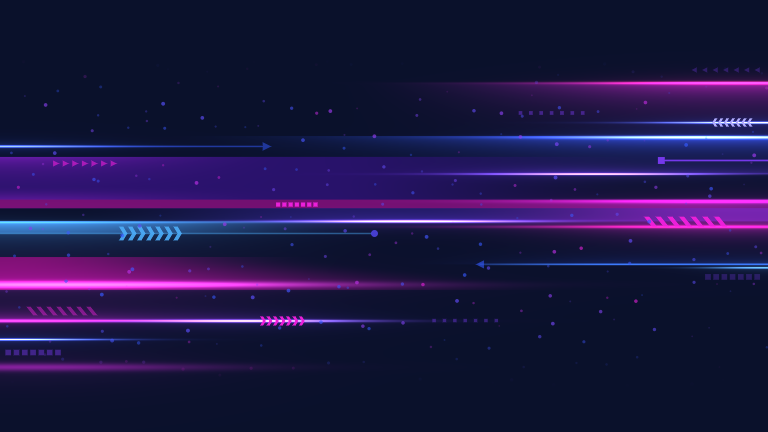
A WebGL 1 fragment shader for this background:

```glsl
precision highp float;
// Neon speed lines on navy: sharp-edged panels that fade sideways, additive
// light streaks with white-hot cores, rows of repeated interface marks and
// a hashed scatter of dots. Units: 100 = canvas height, 177.8 = canvas width.
uniform vec2 u_resolution;

const vec3 NAVY = vec3(0.04, 0.065, 0.17);
const vec3 INDIGO = vec3(0.16, 0.07, 0.42);
const vec3 BLUE = vec3(0.2, 0.35, 1.0);
const vec3 CYAN = vec3(0.3, 0.68, 0.98);
const vec3 VIOLET = vec3(0.46, 0.22, 0.92);
const vec3 PLUM = vec3(0.48, 0.06, 0.44);
const vec3 MAGENTA = vec3(0.92, 0.12, 0.85);
const vec3 ROSE = vec3(0.95, 0.08, 0.55);

float px; // size of one pixel in canvas units

float fill(float d) { return 1.0 - smoothstep(-0.6 * px, 0.6 * px, d); }

// Smooth rise from a to b; a may be larger than b
float ramp(float a, float b, float x) {
  float t = clamp((x - a) / (b - a), 0.0, 1.0);
  return t * t * (3.0 - 2.0 * t);
}

// Sharp at d = 0, fading out over the given depth
float shade(float d, float depth) { return fill(-d) * exp(-max(d, 0.0) / depth); }

float slab(float y, float top, float bottom) { return fill(y - top) * fill(bottom - y); }

float box(vec2 q, vec2 halfSize) {
  vec2 d = abs(q) - halfSize;
  return fill(max(d.x, d.y));
}

// Arrow head pointing right for positive r, left for negative r
float arrow(vec2 q, float r) {
  q.x *= sign(r);
  r = abs(r);
  return fill(max(-q.x - r, 0.45 * (q.x + 2.0 * abs(q.y) - r)));
}

// Offset from the nearest of seven evenly spaced centres
vec2 nearest(vec2 q, float pitch) {
  q.x -= pitch * clamp(floor(q.x / pitch + 0.5), 0.0, 6.0);
  return q;
}

// Seven bars: slant leans them, bend folds them into chevrons
float marks(vec2 q, float pitch, vec2 halfSize, float slant, float bend) {
  q.x += slant * q.y + bend * abs(q.y);
  return box(nearest(q, pitch), halfSize);
}

float squares(vec2 q, float pitch, float r) { return marks(q, pitch, vec2(r), 0.0, 0.0); }

// Horizontal light streak; spread holds its reach and its thickness
vec3 streak(vec2 q, vec2 spread, vec3 tint, float heat) {
  vec2 d = abs(q) / spread;
  float along = exp(-d.x * d.x);
  float core = exp(-d.y * d.y);
  return along * (tint * (core + 0.25 * exp(-d.y / 4.0)) + heat * along * core * core);
}

vec2 hash2(vec2 p) {
  return fract(sin(vec2(dot(p, vec2(127.1, 311.7)), dot(p, vec2(269.5, 183.3)))) * 43758.5);
}

void main() {
  px = 100.0 / u_resolution.y;
  vec2 p = gl_FragCoord.xy / u_resolution * vec2(177.8, 100.0);
  float x = p.x, y = p.y;
  vec3 c = NAVY;

  // Upper panels
  c += PLUM * 0.85 * shade(80.9 - y, 5.0) * ramp(78.0, 165.0, x);
  c += BLUE * 0.5 * shade(68.5 - y, 3.0) * ramp(35.0, 150.0, x);
  vec3 body = INDIGO + PLUM * 0.5 * ramp(70.0, 0.0, x) * (shade(63.7 - y, 3.0) + ramp(57.0, 52.0, y));
  c = mix(c, body, slab(y, 63.7, 51.8) * ramp(155.0, 70.0, x));
  c += VIOLET * 0.25 * shade(y - 59.7, 2.0) * ramp(85.0, 140.0, x);

  // Central panels
  c = mix(c, PLUM, 0.9 * slab(y, 53.8, 51.8) * ramp(210.0, 90.0, x));
  c += INDIGO * 0.5 * slab(y, 51.8, 48.75) * ramp(15.0, 75.0, x);
  c += PLUM * 0.6 * slab(y, 53.8, 47.2) * ramp(95.0, 170.0, x);
  c += PLUM * 0.5 * shade(47.2 - y, 2.5) * ramp(100.0, 170.0, x);
  c += CYAN * 0.5 * (0.6 * slab(y, 48.75, 45.95) + shade(48.75 - y, 3.5)) * ramp(95.0, 0.0, x);

  // Lower panels
  float reach = mix(75.0, 135.0, ramp(40.5, 32.9, y));
  c = mix(c, PLUM, slab(y, 40.5, 32.9) * ramp(reach, 0.0, x));
  c += PLUM * 0.5 * shade(y - 25.7, 2.2) * ramp(85.0, 0.0, x);
  c += BLUE * 0.2 * shade(y - 38.8, 1.5) * ramp(90.0, 150.0, x);

  // Light streaks
  c += streak(p - vec2(172.0, 80.8), vec2(36.0, 0.35), ROSE, 0.2);
  c += streak(p - vec2(177.0, 71.6), vec2(26.0, 0.25), BLUE, 0.9);
  c += streak(p - vec2(164.0, 68.2), vec2(38.0, 0.4), BLUE, 0.7);
  c += streak(p - vec2(0.0, 66.1), vec2(28.0, 0.25), BLUE, 0.8);
  c += streak(p - vec2(138.0, 59.7), vec2(30.0, 0.25), VIOLET, 0.7);
  c += streak(p - vec2(172.0, 53.4), vec2(42.0, 0.45), MAGENTA * 0.7, 0.0);
  c += streak(p - vec2(95.0, 48.75), vec2(30.0, 0.35), VIOLET, 0.8);
  c += streak(p - vec2(0.0, 48.6), vec2(55.0, 0.3), CYAN * 0.4, 0.0);
  c += streak(p - vec2(165.0, 47.5), vec2(45.0, 0.35), ROSE * 0.8, 0.0);
  c += streak(p - vec2(177.0, 38.0), vec2(14.0, 0.2), CYAN * 0.8, 0.2);
  c += streak(p - vec2(12.0, 34.1), vec2(62.0, 0.8), MAGENTA * 0.8, 0.4);
  c += streak(p - vec2(0.0, 25.7), vec2(32.0, 0.35), MAGENTA, 0.1);
  c += streak(p - vec2(57.0, 25.7), vec2(28.0, 0.35), VIOLET, 0.7);
  c += streak(p - vec2(0.0, 21.4), vec2(25.0, 0.25), BLUE, 0.7);
  c += streak(p - vec2(5.0, 15.0), vec2(42.0, 0.9), PLUM * 0.8, 0.0);

  // Thin rods with an arrow, square or round end
  c = mix(c, BLUE, 0.5 * max(box(p - vec2(30.0, 66.1), vec2(31.0, 0.18)), arrow(p - vec2(61.8, 66.1), 1.0)));
  c = mix(c, VIOLET, max(box(p - vec2(166.0, 62.85), vec2(13.0, 0.2)), box(p - vec2(153.1, 62.85), vec2(0.8))));
  c = mix(c, CYAN, 0.45 * box(p - vec2(43.0, 45.95), vec2(43.0, 0.18)));
  c = mix(c, mix(BLUE, VIOLET, 0.5), 0.8 * fill(length(p - vec2(86.7, 45.95)) - 0.8));
  float rod = box(p - vec2(145.0, 38.8), vec2(34.0, 0.2)) * ramp(90.0, 145.0, x);
  c = mix(c, mix(BLUE, CYAN, 0.4), rod);
  c = mix(c, BLUE, 0.6 * arrow(p - vec2(111.1, 38.8), -0.95));

  // Rows of arrow heads, squares, slanted bars and chevrons
  c = mix(c, VIOLET, 0.3 * arrow(nearest(p - vec2(160.7, 83.8), 2.43), -0.6));
  c = mix(c, MAGENTA, 0.6 * arrow(nearest(p - vec2(13.0, 62.15), 2.22), 0.7));
  c = mix(c, VIOLET, 0.45 * squares(p - vec2(120.5, 73.85), 2.4, 0.42));
  c = mix(c, MAGENTA, squares(p - vec2(64.4, 52.65), 1.44, 0.48));
  c = mix(c, VIOLET, 0.28 * squares(p - vec2(163.9, 35.9), 1.9, 0.65));
  c = mix(c, VIOLET, 0.4 * squares(p - vec2(100.5, 25.8), 2.4, 0.4));
  c = mix(c, VIOLET, 0.45 * squares(p - vec2(1.9, 18.4), 1.92, 0.65));
  c = mix(c, MAGENTA, marks(p - vec2(150.6, 48.7), 2.7, vec2(0.6, 1.15), 0.8, 0.0));
  c = mix(c, MAGENTA, 0.45 * marks(p - vec2(7.4, 28.0), 2.31, vec2(0.5, 1.0), 0.8, 0.0));
  c = mix(c, CYAN, 0.9 * marks(p - vec2(29.0, 45.95), 2.1, vec2(0.5, 1.6), 0.0, 0.6));
  c = mix(c, MAGENTA, marks(p - vec2(61.2, 25.7), 1.5, vec2(0.35, 1.05), 0.0, 0.6));
  c = mix(c, vec3(0.7, 0.68, 1.0), marks(p - vec2(165.2, 71.65), 1.35, vec2(0.3, 0.95), 0.0, -0.6));

  // Scattered dots, two layers
  for (int i = 0; i < 2; i++) {
    float size = 9.0 + 4.0 * float(i);
    vec2 cell = floor(p / size);
    vec2 r = hash2(cell + 17.0 * float(i));
    vec2 s = hash2(cell + 53.0);
    float dotMask = fill(length(p - (cell + 0.1 + 0.8 * r) * size) - mix(0.18, 0.45, s.x));
    float inside = ramp(10.0, 25.0, y) * ramp(87.0, 75.0, y);
    c = mix(c, mix(BLUE, MAGENTA, s.y * s.y), dotMask * inside * mix(0.15, 0.7, s.x));
  }

  gl_FragColor = vec4(min(c, 1.0), 1.0);
}
```
